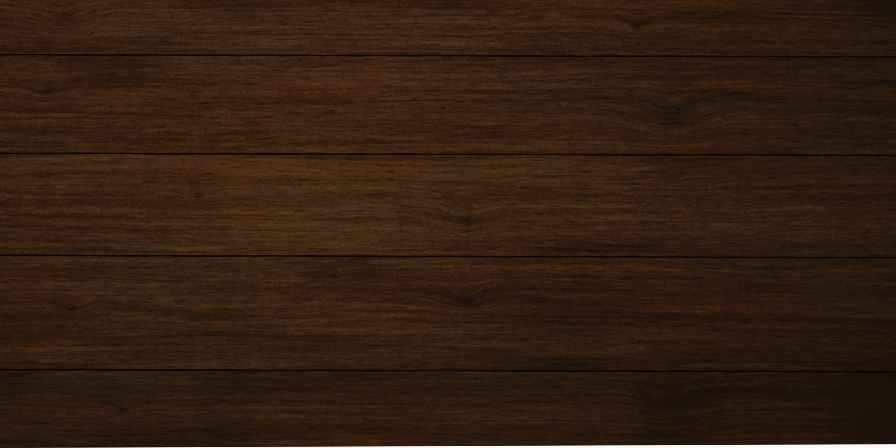
Write a Shadertoy shader that draws this texture.

```glsl
// Five dark, stained wooden planks lying flat, with thin black seams between them.
// Grain is stretched noise over a coordinate bent by sines and hashed knots;
// stains, pores and an uneven light finish the surface.

#define SEAMS vec4(0.175, 0.430, 0.658, 0.878)  // seam heights, bottom to top
#define SEAM_HALF_WIDTH 0.0017
#define TILT 0.005            // drop of the seams across the canvas
#define EDGE_RISE 0.0085      // rise of the pale strip along the bottom
#define KNOTS 2               // knots on each plank
#define GRAIN_CONTRAST 1.05
#define DARK_WOOD  vec3(0.112, 0.072, 0.047)
#define MID_WOOD   vec3(0.202, 0.119, 0.061)
#define LIGHT_WOOD vec3(0.335, 0.220, 0.112)
#define SEAM_COLOR vec3(0.035, 0.026, 0.022)
#define BACKDROP   vec3(0.98)

float hash(vec2 p) {
    vec3 q = fract(p.xyx * 0.1031);
    q += dot(q, q.yzx + 33.33);
    return fract((q.x + q.y) * q.z);
}

float valueNoise(vec2 p) {
    vec2 cell = floor(p), f = fract(p);
    f = f * f * (3.0 - 2.0 * f);
    float low  = mix(hash(cell), hash(cell + vec2(1, 0)), f.x);
    float high = mix(hash(cell + vec2(0, 1)), hash(cell + vec2(1, 1)), f.x);
    return mix(low, high, f.y);
}

// Distance to the nearest jittered cell centre
float cellNoise(vec2 p) {
    vec2 cell = floor(p);
    float nearest = 2.0;
    for (int j = -1; j <= 1; j++)
    for (int i = -1; i <= 1; i++) {
        vec2 c = cell + vec2(i, j);
        vec2 centre = c + vec2(hash(c), hash(c + 41.0));
        nearest = min(nearest, length(p - centre));
    }
    return nearest;
}

// Slow wander of the fibres along a plank
float fibreWarp(vec2 p, float phase) {
    return 0.005 * sin(2.3 * p.x + phase)
         + 0.002 * sin(5.1 * p.x + 17.0 * p.y + 2.0 * phase)
         + 0.0008 * sin(13.0 * p.x + 31.0 * p.y - phase);
}

// Bends the grain around the knots of one plank; returns (bend, darkness)
vec2 knots(vec2 p, float plank, float bottom, float top, float aspect) {
    vec2 result = vec2(0.0);
    for (int i = 0; i < KNOTS; i++) {
        vec2 seed = vec2(plank * 11.0 + float(i), 5.0);
        float pick = hash(seed + 19.0);
        float size = mix(0.008, 0.022, pick * pick);
        vec2 centre = vec2((float(i) + hash(seed)) / float(KNOTS) * aspect,
                           mix(bottom, top, 0.25 + 0.5 * hash(seed + 7.0)));
        vec2 d = (p - centre) / (size * vec2(1.4, 1.0));
        d += 0.5 * (vec2(valueNoise(p * 70.0), valueNoise(p * 70.0 + 9.0)) - 0.5);
        float r = length(d);
        result.x += 1.6 * size * exp(-0.16 * dot(d * vec2(0.7, 1.0), d));
        result.y += 0.24 * smoothstep(1.3, 0.2, r) + 0.12 * exp(-0.5 * r);
    }
    return result;
}

void mainImage(out vec4 fragColor, in vec2 fragCoord) {
    vec2 uv = fragCoord / iResolution.xy;
    float aspect = iResolution.x / iResolution.y;
    float pixel = 1.0 / iResolution.y;
    vec2 p = vec2(uv.x * aspect, uv.y + TILT * uv.x);

    // Plank index and its bounds
    vec4 below = step(SEAMS, vec4(p.y));
    float plank = dot(below, vec4(1.0));
    vec4 lows = SEAMS * below, highs = mix(SEAMS, vec4(1.0), below);
    float bottom = max(max(lows.x, lows.y), max(lows.z, lows.w));
    float top = min(min(highs.x, highs.y), min(highs.z, highs.w));

    // Grain, from broad bands to fine fibres
    vec2 knot = knots(p, plank, bottom, top, aspect);
    float across = p.y + fibreWarp(p, plank * 2.4) + knot.x;
    vec2 g = vec2(p.x + plank * 13.7, across);
    float bands   = valueNoise(g * vec2(1.6, 22.0)) - 0.5;
    float rings   = valueNoise(g * vec2(2.6, 85.0) + 31.0) - 0.5;
    float fibres  = valueNoise(g * vec2(5.0, 190.0) + 67.0) - 0.5;
    float threads = valueNoise(g * vec2(30.0, 290.0) + 11.0) - 0.5;
    float speck   = valueNoise(p * vec2(230.0, 290.0)) - 0.5;
    float grain = 0.18 * bands + 0.18 * rings + 0.26 * fibres
                + 0.24 * threads + 0.22 * speck;

    // Long thin growth lines, present only in patches
    float contour = abs(valueNoise(g * vec2(0.9, 38.0) + 83.0) - 0.5);
    float lines = smoothstep(0.07, 0.0, contour)
                * smoothstep(0.3, 0.7, valueNoise(p * vec2(3.0, 9.0) + 29.0));

    // Short dark pores and broad, cloudy stains
    float pores = smoothstep(0.26, 0.12, cellNoise(g * vec2(16.0, 110.0)));
    float cloud = valueNoise(p * vec2(4.0, 7.0) + plank * 5.0);
    float stain = smoothstep(0.60, 0.95, cloud);

    // Light falls on the upper left and fades to the right and the borders
    vec2 fromLight = (uv - vec2(0.33, 0.64)) / vec2(0.75, 0.85);
    float light = 0.22 - 0.52 * dot(fromLight, fromLight);
    float plankTone = 0.08 * (hash(vec2(plank, 77.0)) - 0.5);

    float tone = 0.46 + GRAIN_CONTRAST * grain + light + plankTone
               - 0.15 * pores - 0.20 * lines - 0.20 * stain - knot.y;
    vec3 color = mix(DARK_WOOD, MID_WOOD, clamp(tone * 2.0, 0.0, 1.0));
    color = mix(color, LIGHT_WOOD, clamp((tone - 0.48) / 0.58, 0.0, 1.0));
    color *= 1.0 + 0.25 * min(tone, 0.0);

    // Patches lean toward red or toward yellow
    float hue = valueNoise(p * vec2(2.5, 9.0) + 53.0) - 0.5;
    color *= 1.0 + hue * vec3(0.06, -0.07, -0.14);

    // Thin seams, worn faint in places
    vec4 gaps = abs(SEAMS - p.y);
    float gap = min(min(gaps.x, gaps.y), min(gaps.z, gaps.w));
    float wear = valueNoise(vec2(p.x * 25.0, plank));
    float halfWidth = SEAM_HALF_WIDTH * (0.7 + 0.6 * wear);
    color *= 1.0 - 0.12 * exp(-gap / 0.005);
    float seam = smoothstep(0.5 * pixel, -0.5 * pixel, gap - halfWidth);
    color = mix(color, SEAM_COLOR, seam);

    // Pale strip under the lowest plank
    float edge = uv.y - EDGE_RISE * uv.x;
    color = mix(BACKDROP, color, smoothstep(-0.5 * pixel, 0.5 * pixel, edge));
    fragColor = vec4(color, 1.0);
}
```
